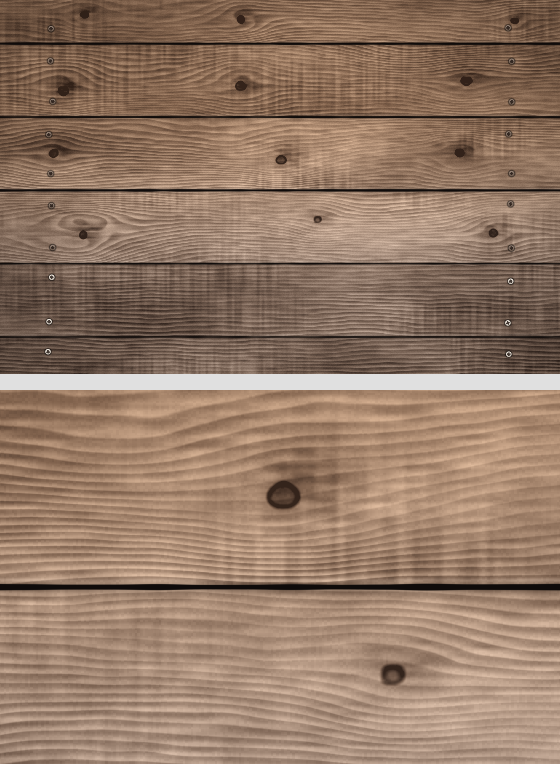
Top, the full canvas; bottom, a detail of the centre.
A Shadertoy shader for this texture:

```glsl
float hash(vec2 p) {
    return fract(sin(dot(p, vec2(127.1, 311.7))) * 43758.5453);
}

float noise(vec2 p) {
    vec2 i = floor(p), f = fract(p);
    f = f * f * (3.0 - 2.0 * f);
    return mix(mix(hash(i), hash(i + vec2(1, 0)), f.x),
               mix(hash(i + vec2(0, 1)), hash(i + vec2(1, 1)), f.x), f.y);
}

float fbm(vec2 p) {
    float sum = 0.0, amp = 0.5;
    for (int i = 0; i < 4; i++) {
        sum += amp * noise(p);
        p = p * 2.03 + 17.3;
        amp *= 0.5;
    }
    return sum;
}

vec3 woodColor(float tone) {
    vec3 dark = vec3(0.20, 0.14, 0.11);
    vec3 middle = vec3(0.50, 0.395, 0.325);
    vec3 pale = vec3(0.80, 0.68, 0.59);
    return tone < 0.5 ? mix(dark, middle, max(tone, 0.0) * 2.0)
                      : mix(middle, pale, min(tone, 1.15) * 2.0 - 1.0);
}

void mainImage(out vec4 fragColor, in vec2 fragCoord) {
    vec2 p = fragCoord / iResolution.y;
    vec2 uv = fragCoord / iResolution.xy;
    float width = iResolution.x / iResolution.y;
    float px = 1.0 / iResolution.y;

    // Boards, numbered from the bottom
    float pitch = 0.196;
    float rowPos = (p.y - 0.099) / pitch + 1.0;
    float board = floor(rowPos);
    float v = fract(rowPos);
    float straight = 1.0 - step(1.5, board);
    vec2 q = p + vec2(board * 7.31, board * 3.17);

    // Knots bend the grain and stain the wood beside them
    float bend = 0.0, knotDark = 0.0, stain = 0.0;
    for (int k = 0; k < 3; k++) {
        vec2 id = vec2(float(k) + 3.0, board);
        float size = mix(0.007, 0.013, hash(id + 4.0)) * (1.0 - straight);
        if (board == 4.0) size = 0.013;
        vec2 center = vec2(0.21 + 0.54 * float(k) + 0.22 * (hash(id) - 0.5),
                           (board - 1.0 + mix(0.3, 0.6, hash(id + 9.0))) * pitch + 0.099);
        vec2 d = p - center;
        float r = length(d * vec2(0.85, 1.0)) + 0.004 * (noise(d * 90.0 + id) - 0.5);
        float reach = size * 4.5 + 0.001;
        bend -= d.y * exp(-dot(d * vec2(0.6, 1.0), d * vec2(0.6, 1.0)) / (reach * reach));
        float core = 1.0 - smoothstep(size * 0.75, size * 0.75 + 0.004, r);
        float rim = smoothstep(0.004, 0.0, abs(r - size * 0.8));
        knotDark += step(0.002, size) * (0.42 * core + 0.35 * rim);
        vec2 s = (d - vec2(0.012, 0.012)) / (size * vec2(3.4, 2.2) + 0.001);
        stain += exp(-dot(s, s)) * (0.3 + 0.9 * noise(q * vec2(60, 170)));
    }

    // Growth rings: contour lines of a stretched, warped field
    float warp = mix(0.085, 0.022, straight);
    float field = q.y + bend + warp * noise(q * vec2(2.3, 9.0))
                + 0.012 * noise(q * vec2(7.0, 22.0)) + 0.003 * noise(q * vec2(28.0, 60.0));
    float ring = fract(field * mix(85.0, 105.0, hash(vec2(board, 2.0))));
    ring = smoothstep(0.0, 0.75, ring) * smoothstep(1.0, 0.82, ring);
    float ringStrength = mix(0.1, 0.42, noise(q * vec2(3.0, 14.0) + 5.0));

    // Fibres, saw marks and broad weathering
    float fibre = noise(q * vec2(14, 230)) + noise(q * vec2(40, 140)) - 1.0;
    float saw = (noise(q * vec2(150, 9)) - 0.5) * smoothstep(0.35, 0.75, noise(q * vec2(4, 7) + 31.0));
    float blotch = fbm(q * vec2(3.5, 8.0) + 11.0) - 0.47;
    float grit = hash(floor(p * 420.0)) - 0.5;

    float tone = 0.67 - 0.13 * straight + 0.06 * (hash(vec2(board, 6.0)) - 0.5);
    tone += 0.13 * exp(-pow((p.y - 0.42) / 0.13, 2.0));
    tone -= ringStrength * (ring - 0.35);
    tone += 0.17 * fibre + 0.22 * saw + 0.55 * blotch + 0.07 * grit;
    tone -= 0.38 * stain + knotDark;

    // Light falls off toward the corners
    vec2 c = (uv - vec2(0.5, 0.48)) * vec2(1.0, 0.9);
    tone += 0.08 - 0.62 * dot(c, c);
    vec3 col = woodColor(tone);
    col *= mix(vec3(0.97, 1.0, 1.04), vec3(1.04, 1.0, 0.94), smoothstep(0.2, 0.75, p.y));
    col *= 1.0 - 0.35 * dot(c, c);

    // Gaps between boards, with worn edges
    float seam = floor(rowPos + 0.5);
    float gapDist = abs(rowPos - seam) * pitch + 0.0012 * (noise(vec2(p.x * 25.0, seam)) - 0.5);
    float gapHalf = mix(0.0012, 0.0024, step(2.5, seam) * (0.4 + 0.6 * hash(vec2(seam, 8.0))));
    col *= 1.0 - 0.3 * exp(-gapDist / 0.004);
    col += 0.07 * smoothstep(0.003, 0.0, abs(gapDist - 0.006)) * step(v, 0.5);
    col = mix(vec3(0.06, 0.045, 0.04), col, smoothstep(gapHalf - px * 0.5, gapHalf + px, gapDist));

    // Screws: two per board at each end, brighter on the lower boards
    float side = step(0.5, uv.x), upper = step(0.5, v);
    vec2 id = vec2(board + side * 13.0, upper + 2.0);
    vec2 screw = vec2(mix(0.09, 0.91, side) * width + 0.014 * (hash(id) - 0.5),
                      (board - 1.0 + mix(0.2, 0.79, upper) + 0.06 * (hash(id + 5.0) - 0.5)) * pitch + 0.099);
    vec2 d = p - screw;
    float r = length(d), a = hash(id + 3.0) * 1.57;
    vec2 t = abs(mat2(cos(a), sin(a), -sin(a), cos(a)) * d);
    float slot = smoothstep(0.0018 + px * 0.5, 0.0012, min(t.x, t.y)) * smoothstep(0.0052, 0.004, max(t.x, t.y));
    vec3 metal = mix(vec3(0.50, 0.43, 0.38), vec3(0.86, 0.83, 0.79), straight);
    metal = mix(metal + 12.0 * d.y, vec3(0.15, 0.11, 0.09), slot * 0.85);
    col *= 1.0 - 0.6 * smoothstep(0.0125, 0.007, r);
    col = mix(col, metal, smoothstep(0.0075 + px * 0.5, 0.0075 - px * 0.5, r));

    fragColor = vec4(clamp(col, 0.0, 1.0), 1.0);
}
```
